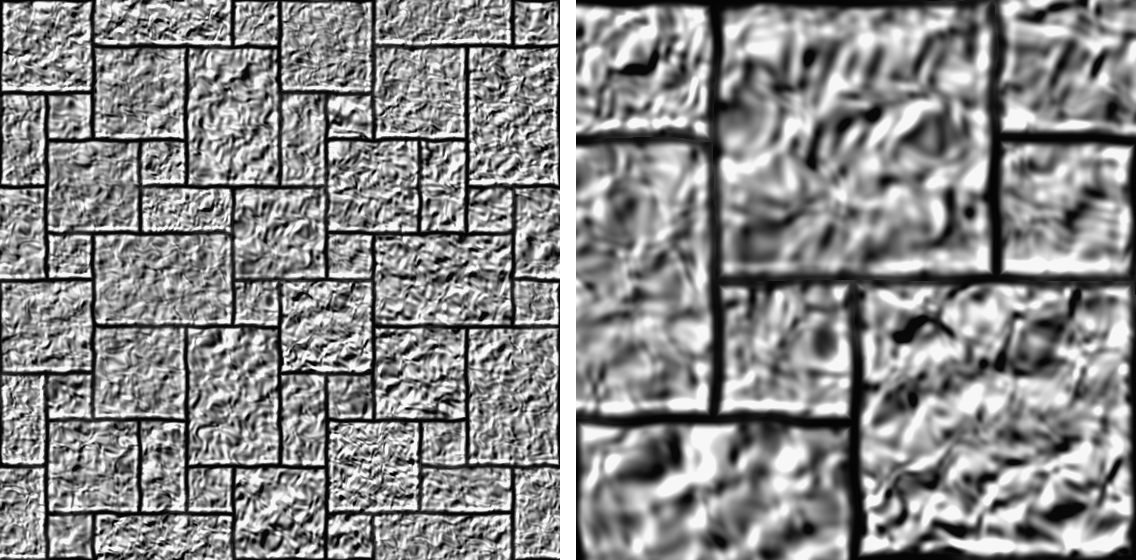
Left: the whole. Right: its middle third, enlarged.
Give the GLSL for this texture map, as a Shadertoy shader.

```glsl
// Stones of one 6 by 6 block: left, top, width, height in cells
const vec4 STONES[10] = vec4[10](
    vec4(0, 0, 2, 2), vec4(5, 0, 1, 1), vec4(2, 1, 2, 2), vec4(4, 1, 2, 3),
    vec4(0, 2, 1, 2), vec4(1, 2, 1, 1), vec4(1, 3, 2, 2), vec4(5, 4, 2, 2),
    vec4(1, 5, 1, 1), vec4(2, 5, 3, 2));

float hash(vec2 p) {
    return fract(sin(dot(p, vec2(127.1, 311.7))) * 43758.5453);
}

float noise(vec2 p) {
    vec2 i = floor(p), f = fract(p);
    f = f * f * (3.0 - 2.0 * f);
    return mix(mix(hash(i), hash(i + vec2(1, 0)), f.x),
               mix(hash(i + vec2(0, 1)), hash(i + 1.0), f.x), f.y);
}

// Rough rock surface, each octave turned to hide the lattice
float rockHeight(vec2 p) {
    float height = 0.0, amplitude = 0.5;
    p *= 3.4;
    for (int i = 0; i < 3; i++) {
        height += amplitude * noise(p);
        p = mat2(1.6, 1.2, -1.2, 1.6) * p + 17.3;
        amplitude *= 0.75;
    }
    return height;
}

// Finds the stone under p; local is the offset from its top left corner
void findStone(vec2 p, out vec2 local, out vec2 size) {
    vec2 block = floor(p / 6.0);
    bool wide = mod(block.x + block.y, 2.0) < 0.5;
    local = vec2(0.5);
    size = vec2(1.0);
    for (int i = 0; i < 12; i++) {
        vec4 stone;
        if (i < 10) stone = STONES[i];
        else if (i == 10) stone = wide ? vec4(3, 3, 1, 1) : vec4(3, 3, 1, 2);
        else stone = wide ? vec4(3, 4, 2, 1) : vec4(4, 4, 1, 1);
        vec2 q = mod(p - stone.xy, 6.0);
        if (q.x < stone.z && q.y < stone.w) {
            local = q;
            size = stone.zw;
        }
    }
}

float ridge(float d) {
    d = (d - 0.105) / 0.035;
    return exp(-d * d);
}

void mainImage(out vec4 fragColor, in vec2 fragCoord) {
    vec2 uv = fragCoord / iResolution.xy;
    vec2 p = vec2(uv.x, 1.0 - uv.y) * 12.0;

    // Slightly uneven joints
    vec2 wobble = vec2(noise(p * 3.0), noise(p * 3.0 + 41.0)) - 0.5;
    vec2 local, size;
    findStone(p + wobble * 0.05, local, size);
    vec2 id = mod(floor(p + wobble * 0.05 - local + 0.5), 12.0);
    float seed = hash(id + 3.7);
    float seed2 = hash(id + 19.1);

    // Embossed rock, with its own grain direction and scale per stone
    float angle = (size.x < size.y ? 0.65 : 1.0) + 0.5 * (seed - 0.5);
    vec2 light = 0.045 * vec2(cos(angle), sin(angle));
    float scale = mix(0.9, 1.25, seed2);
    vec2 rock = local * scale + id * 7.31;
    rock += 0.12 * vec2(noise(rock * 4.0 + 9.0), noise(rock * 4.0 + 70.0));
    float slope = rockHeight(rock + light) - rockHeight(rock - light);
    float shade = 0.56 + mix(1.5, 2.3, seed) * slope;
    shade += 0.12 * (noise(rock * 1.7 + 5.0) - 0.5);

    // Bright chipped rims, strongest below and to the right
    vec2 far = size - local;
    float rim = 0.65 * ridge(far.y) + 0.4 * ridge(far.x)
              + 0.3 * ridge(local.x) + 0.1 * ridge(local.y);
    shade += rim * mix(0.5, 1.1, seed2) * (0.4 + noise(p * 2.5 + 30.0));

    // Dark joints
    vec2 edge = min(local, far);
    float joint = 1.0 - smoothstep(0.015, 0.08, min(edge.x, edge.y));
    joint *= 0.8 + 0.2 * smoothstep(0.2, 0.5, noise(p * 1.3 + 60.0));
    shade = mix(clamp(shade, 0.03, 0.97), 0.02, joint);

    fragColor = vec4(vec3(shade), 1.0);
}
```
